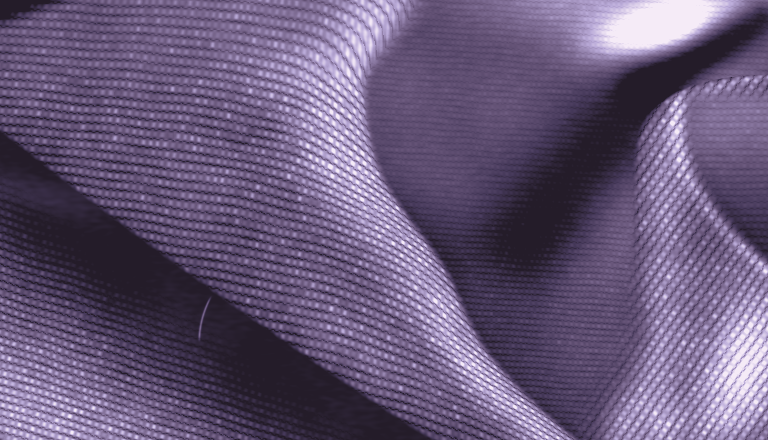
Give the GLSL for this texture, as a Shadertoy shader.

```glsl
// Folded violet knit fabric: a broad diagonal fold, a shaded valley and a curled roll.
#define ROWS 50.0          // knit rows per canvas height
#define STITCHES 60.0      // stitches per canvas height
#define KNIT_DEPTH 0.23    // contrast of the knit
#define MOTTLE 0.10        // strength of uneven light
#define SPARKLE 0.55       // glints on single stitches
#define EDGE_SOFT 0.008    // softness of fold outlines
#define CONTRAST 1.12      // spread of light and shade
#define TAU 6.2831853

vec2 hash2(vec2 p) {
    p = vec2(dot(p, vec2(127.1, 311.7)), dot(p, vec2(269.5, 183.3)));
    return fract(sin(p) * 43758.5) * 2.0 - 1.0;
}
float gradientNoise(vec2 p) {
    vec2 i = floor(p), f = fract(p), e = vec2(1.0, 0.0);
    vec2 s = f * f * f * (f * (f * 6.0 - 15.0) + 10.0);
    float low = mix(dot(hash2(i), f), dot(hash2(i + e), f - e), s.x);
    float high = mix(dot(hash2(i + e.yx), f - e.yx), dot(hash2(i + 1.0), f - 1.0), s.x);
    return mix(low, high, s.y);
}
float segmentDistance(vec2 p, vec2 a, vec2 b) {
    vec2 ab = b - a;
    return length(p - a - ab * clamp(dot(p - a, ab) / dot(ab, ab), 0.0, 1.0));
}
float bump(float d, float width) { return exp(-d * d / (width * width)); }
float glow(vec2 p, vec2 center, vec2 radius, float angle) {
    float c = cos(angle), s = sin(angle);
    vec2 q = mat2(c, -s, s, c) * (p - center) / radius;
    return exp(-dot(q, q));
}

// Staggered stitches between broken dark grooves, centred near zero
float knit(vec2 uv) {
    uv.y += 0.35 * gradientNoise(uv * 0.13);
    float row = floor(uv.y), shift = 0.5 * mod(row, 2.0);
    float groove = pow(0.5 + 0.5 * cos(TAU * uv.y), 2.0);
    float stitch = cos(TAU * (uv.x + shift + 0.3 * gradientNoise(uv * 0.4)));
    vec2 id = hash2(vec2(floor(uv.x + shift + 0.5), row));
    float cut = 1.25 + 0.6 * stitch + 0.9 * gradientNoise(uv * vec2(0.25, 0.6));
    float thread = 0.4 * stitch + SPARKLE * (id.x * id.x * id.x + 0.4 * id.y) * (0.6 + 0.4 * stitch);
    return 0.45 - groove * cut + (1.0 - groove) * thread;
}

vec3 fabricColor(float tone) {
    float t = clamp(tone, 0.0, 1.0) * 5.0;
    vec3 c = mix(vec3(0.14, 0.11, 0.16), vec3(0.27, 0.22, 0.35), clamp(t, 0.0, 1.0));
    c = mix(c, vec3(0.40, 0.33, 0.47), clamp(t - 1.0, 0.0, 1.0));
    c = mix(c, vec3(0.53, 0.46, 0.62), clamp(t - 2.0, 0.0, 1.0));
    c = mix(c, vec3(0.73, 0.67, 0.85), clamp(t - 3.0, 0.0, 1.0));
    return mix(c, vec3(0.96, 0.92, 0.97), clamp(t - 4.0, 0.0, 1.0));
}

// Fold outlines
float foldBottom(float x) { return 0.705 - 0.79 * x + 0.075 * x * x; }
float foldRight(float y) {
    return 0.83 + 0.75 * (y - 0.8) * (y - 0.8) + 0.055 * bump(y - 0.4, 0.15) + 0.09 * smoothstep(0.8, 1.0, y);
}
float rollLeft(float y) {
    float t = clamp((y - 0.55) / 0.28, 0.0, 1.0);
    return 1.443 + 0.3 * (1.0 - sqrt(1.0 - t * t * t * t)) - 0.1 * smoothstep(0.25, 0.0, y);
}

float valleyTone(vec2 p, float fromFold) {
    float tone = 0.37 + 0.12 * glow(p, vec2(1.40, 0.50), vec2(0.09, 0.2), -0.5);
    tone += 0.3 * smoothstep(0.85, 1.0, p.y) * smoothstep(0.95, 1.3, p.x);
    tone += 0.2 * glow(p, vec2(1.60, 0.80), vec2(0.14, 0.05), 0.45);
    tone -= 0.36 * bump(segmentDistance(p, vec2(1.2, 0.46), vec2(1.45, 0.77)), 0.12);
    tone += 0.75 * glow(p, vec2(1.48, 0.925), vec2(0.17, 0.065), 0.25);
    tone -= 0.6 * bump(segmentDistance(p, vec2(1.47, 0.80), vec2(1.73, 0.96)), 0.045);
    tone -= 0.24 * exp(-max(fromFold, 0.0) / 0.11) * smoothstep(0.75, 0.45, p.y);
    float weave = knit(vec2(p.x + 0.1 * p.y, p.y + 0.06 * p.x) * vec2(80.0, 72.0));
    return tone + KNIT_DEPTH * mix(0.4, 0.2, smoothstep(0.3, 0.6, p.y)) * weave;
}

float lowerClothTone(vec2 p, float below) {
    float tone = 0.05 + 0.46 * smoothstep(0.1, 0.5, below);
    tone += 0.2 * glow(p, vec2(0.05, 0.06), vec2(0.28, 0.12), -0.3);
    tone += 0.12 * glow(p, vec2(0.07, 0.56), vec2(0.12, 0.04), -0.3);
    float weave = knit(vec2(p.x - 0.3 * p.y, p.y + 0.3 * p.x) * vec2(STITCHES, ROWS * 1.1));
    tone += KNIT_DEPTH * weave * smoothstep(0.05, 0.35, below);
    // Loose fibre
    float curve = p.x - 0.453 - 2.6 * pow(p.y - 0.225, 2.0);
    return tone + 0.4 * bump(curve, 0.0025) * smoothstep(0.22, 0.24, p.y) * smoothstep(0.33, 0.31, p.y);
}

float foldTone(vec2 p, float inside, float above) {
    float tone = 0.39 + 0.14 * glow(p, vec2(0.62, 0.92), vec2(0.3, 0.18), 0.0);
    tone += 0.33 * bump(inside - 0.06, mix(0.07, 0.13, smoothstep(0.1, 0.7, p.y)));
    tone += 0.14 * glow(p, vec2(0.82, 0.2), vec2(0.18, 0.08), -0.6);
    tone -= 0.15 * exp(-max(above, 0.0) / 0.05);
    tone -= 0.6 * smoothstep(0.03, -0.03, 0.95 - p.y + 0.4 * p.x);
    float bend = 0.12 * exp(-max(inside, 0.0) / 0.12);
    vec2 thread = vec2(p.x - 0.15 * p.y, p.y + 0.11 * p.x + 0.18 * p.x * (0.6 - p.y) + bend);
    float depth = mix(1.0, 0.65, smoothstep(0.7, 0.95, p.y));
    return tone + KNIT_DEPTH * depth * knit(thread * vec2(STITCHES, ROWS));
}

float rollTone(vec2 p, float inside) {
    float tone = 0.43 + 0.2 * bump(inside - 0.07, 0.06) - 0.15 * exp(-max(inside, 0.0) / 0.02);
    tone += 0.5 * glow(p, vec2(1.69, 0.17), vec2(0.10, 0.19), -0.3);
    tone += 0.25 * glow(p, vec2(1.51, 0.04), vec2(0.05, 0.08), 0.0);
    tone += KNIT_DEPTH * 0.85 * knit(vec2(0.6 * p.x + 0.8 * p.y, 0.85 * p.x - 0.6 * p.y) * vec2(STITCHES, ROWS));
    // Shaded hollow inside the curl
    float rim = p.x - 1.555 - 1.75 * (p.y - 0.73) * (p.y - 0.73);
    float hollow = smoothstep(-0.015, 0.03, rim) * smoothstep(0.81, 0.76, p.y);
    float shade = 0.16 + 0.36 * smoothstep(0.45, 0.72, p.y) - 0.12 * exp(-max(rim, 0.0) / 0.03);
    return mix(tone + 0.18 * bump(rim + 0.02, 0.02), shade + 0.06 * knit(p * 65.0), hollow);
}

void mainImage(out vec4 fragColor, in vec2 fragCoord) {
    vec2 p = fragCoord / iResolution.y;
    float inFold = foldRight(p.y) - p.x, aboveFold = p.y - foldBottom(p.x), inRoll = p.x - rollLeft(p.y);
    float rollSoft = mix(0.09, EDGE_SOFT, smoothstep(0.1, 0.5, p.y));
    float foldSoft = mix(EDGE_SOFT * 1.6, 0.07, smoothstep(0.75, 1.0, p.y));
    // Layers from back to front
    float tone = valleyTone(p, -inFold);
    tone = mix(tone, rollTone(p, inRoll), smoothstep(-rollSoft, rollSoft, inRoll) * smoothstep(0.838, 0.822, p.y));
    tone = mix(tone, foldTone(p, inFold, aboveFold), smoothstep(-foldSoft, foldSoft, inFold));
    tone = mix(lowerClothTone(p, -aboveFold), tone, smoothstep(-EDGE_SOFT, EDGE_SOFT, aboveFold));
    tone += MOTTLE * (gradientNoise(p * 6.0) + 0.6 * gradientNoise(p * vec2(35.0, 90.0)));
    fragColor = vec4(fabricColor((tone - 0.4) * CONTRAST + 0.39), 1.0);
}
```
